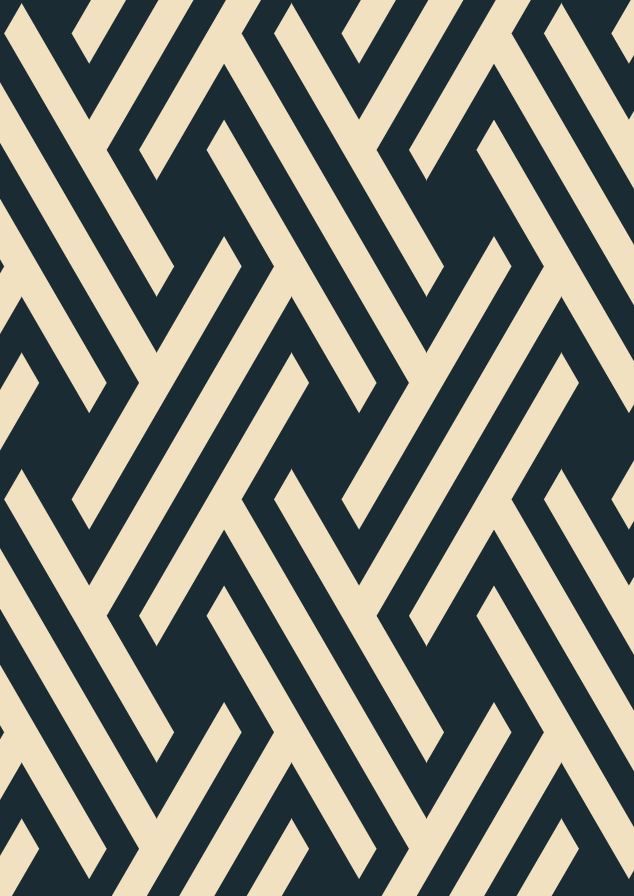
Write a WebGL 2 fragment shader that draws this pattern.

```glsl
#version 300 es
precision highp float;
// Interlocking lattice of slanted cream bars, woven in bundles of three on dark navy.

uniform vec2 u_resolution;
out vec4 fragColor;

const vec3 NAVY = vec3(0.102, 0.170, 0.200);
const vec3 CREAM = vec3(0.950, 0.882, 0.755);

// Lengths in canvas heights; one repeat is 4 by 4 steps.
const vec2 STEP = vec2(0.0753, 0.1300);
const vec2 ORIGIN = vec2(0.0242, 0.0048);

// Bar sizes in slanted units.
const float HALF_WIDTH = 0.26;
const float SHORT_HALF = 2.26;
const float LONG_HALF = 3.0;

// Offset to the nearest copy on a square grid.
vec2 wrap(vec2 p, float period) {
    return p - period * floor(p / period + 0.5);
}

float boxDistance(vec2 p, vec2 halfSize) {
    vec2 d = abs(p) - halfSize;
    return max(d.x, d.y);
}

// Bar repeated on a staggered grid: two copies in every 8 by 8 square.
float repeatedBar(vec2 p, vec2 halfSize) {
    return min(boxDistance(wrap(p, 8.0), halfSize),
               boxDistance(wrap(p + 4.0, 8.0), halfSize));
}

// Three parallel bars along the second axis; the middle one runs on to meet its neighbours.
float bundle(vec2 p) {
    float d = 1e3;
    for (int i = -1; i <= 1; i++) {
        float halfLength = i == 0 ? LONG_HALF : SHORT_HALF;
        d = min(d, repeatedBar(p - vec2(float(i), 0.0), vec2(HALF_WIDTH, halfLength)));
    }
    return d;
}

void main() {
    // Height units measured down from the upper left corner.
    vec2 p = vec2(gl_FragCoord.x, u_resolution.y - gl_FragCoord.y) / u_resolution.y;
    vec2 g = (p - ORIGIN) / STEP;

    // Slanted axes, one across each bar direction.
    vec2 slant = vec2(g.x + g.y, g.x - g.y);

    float rising = bundle(slant - vec2(6.25, -1.25));
    float falling = bundle((slant - vec2(6.25, 2.75)).yx);
    float d = min(rising, falling);

    // Edge smoothing over about one pixel.
    float pixel = length(1.0 / STEP) / u_resolution.y;
    float cover = clamp(0.5 - d / pixel, 0.0, 1.0);
    fragColor = vec4(mix(NAVY, CREAM, cover), 1.0);
}
```
